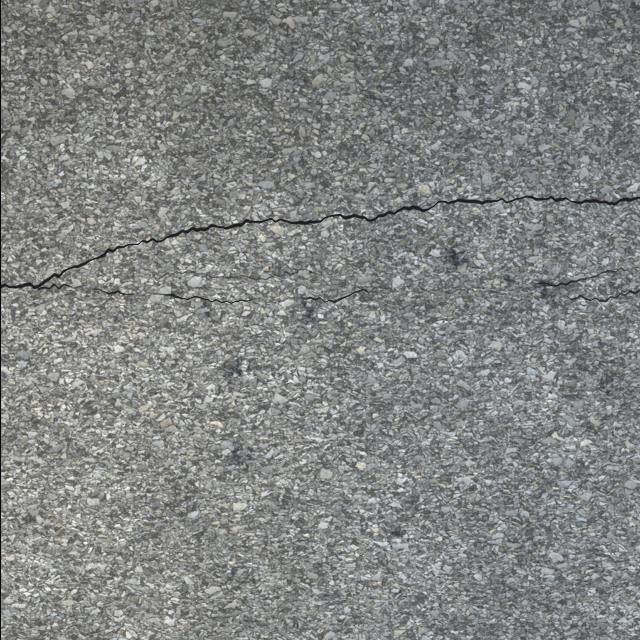
Write a three.js fragment shader that draws this texture.

```glsl
// Weathered grey asphalt of packed angular gravel, split by thin branching cracks.
varying vec2 vUv;
const vec2 FINE_CELLS = vec2(165.0, 290.0);
const vec2 MEDIUM_CELLS = vec2(96.0, 178.0);
const vec2 LARGE_CELLS = vec2(52.0, 90.0);
const float MEDIUM_SHARE = 0.42;
const float LARGE_SHARE = 0.09;
const float SOFTNESS = 0.0006; // half spacing of the smoothing samples
const float CRACK_WIDTH = 0.0020;
const float BRANCH_WIDTH = 0.0013;
const float DUST = 0.14; // pale veil that lowers the contrast
const vec3 DUST_COLOR = vec3(0.73, 0.745, 0.74);
const vec3 GREY = vec3(0.985, 1.0, 0.995);
const vec3 WARM = vec3(1.04, 1.01, 0.93);
const vec3 BLUE = vec3(0.95, 0.995, 1.03);
const vec3 STAIN_TINT = vec3(0.52, 0.54, 0.59);
const vec3 CRACK_COLOR = vec3(0.10, 0.10, 0.11);
const vec3 BORDER_COLOR = vec3(0.04);

vec2 hash2(vec2 p) {
  vec3 q = fract(p.xyx * vec3(0.1031, 0.1030, 0.0973));
  q += dot(q, q.yzx + 33.33);
  return fract((q.xx + q.yz) * q.zy);
}

float noise(vec2 p) {
  vec2 i = floor(p), f = fract(p), e = vec2(1.0, 0.0);
  f = f * f * (3.0 - 2.0 * f);
  return mix(mix(hash2(i).x, hash2(i + e.xy).x, f.x),
             mix(hash2(i + e.yx).x, hash2(i + e.xx).x, f.x), f.y);
}

float fbm(vec2 p) {
  return 0.53 * noise(p) + 0.27 * noise(p * 2.03 + 17.1)
       + 0.13 * noise(p * 4.1 + 51.8) + 0.07 * noise(p * 8.3 + 122.0);
}

vec2 warp(vec2 p) {
  return vec2(noise(p), noise(p + 40.0)) - 0.5;
}

// Voronoi gravel: x = distance to the cell edge, yz = random pair, w = height in the cell
vec4 gravel(vec2 p, float seed) {
  vec2 cell = floor(p), f = fract(p);
  vec2 nearest = vec2(9.0), second = vec2(9.0), id = cell;
  for (int i = 0; i < 9; i++) {
    vec2 o = vec2(mod(float(i), 3.0), floor((float(i) + 0.5) / 3.0)) - 1.0;
    vec2 r = o + 0.03 + 0.94 * hash2(cell + o + seed) - f;
    if (dot(r, r) < dot(nearest, nearest)) {
      second = nearest;
      nearest = r;
      id = cell + o;
    } else if (dot(r, r) < dot(second, second)) {
      second = r;
    }
  }
  float edge = dot(0.5 * (nearest + second), normalize(second - nearest));
  return vec4(edge, hash2(id + seed + 71.0), -nearest.y);
}

vec3 stoneTint(float h) {
  vec3 tint = mix(GREY, WARM, smoothstep(0.70, 1.0, h));
  return mix(BLUE, tint, smoothstep(0.0, 0.25, h));
}

// Lays the stones of a layer, each with a dark rim, over the ones below
vec3 layStones(vec3 below, vec4 g, float share, float low, float high) {
  vec3 stone = (mix(low, high, g.z) + 0.10 * g.w) * stoneTint(fract(g.z * 7.31 + g.y * 5.7));
  vec3 rimmed = mix(below * 0.74, stone, smoothstep(0.05, 0.20, g.x));
  return mix(below, rimmed, step(g.y, share) * smoothstep(0.0, 0.08, g.x));
}

vec3 stones(vec2 uv) {
  // Warps vary the directions and roughen the outlines; grains lie flatter lower down
  vec2 p = uv + 0.008 * warp(uv * 60.0) + 0.0022 * warp(uv * 260.0);
  p.y *= 1.2 - 0.2 * p.y;
  vec4 g = gravel(p * FINE_CELLS, 3.0);
  vec3 color = mix(0.30, 0.74, g.y) * mix(0.56, 1.0, smoothstep(0.0, 0.24, g.x)) * stoneTint(g.z);
  color = layStones(color, gravel(p * MEDIUM_CELLS, 211.0), MEDIUM_SHARE, 0.44, 0.78);
  color = layStones(color, gravel(p * LARGE_CELLS, 437.0), LARGE_SHARE, 0.53, 0.74);
  return color * (0.88 + 0.24 * noise(uv * 380.0));
}

float crackMask(vec2 uv, float path, float halfWidth, float seed) {
  float wander = 0.020 * (fbm(vec2(uv.x * 17.0, seed)) - 0.5)
               + 0.006 * (noise(vec2(uv.x * 130.0, seed + 5.0)) - 0.5);
  float width = halfWidth * (0.1 + 1.6 * noise(vec2(uv.x * 55.0, seed + 9.0)));
  return 1.0 - smoothstep(width * 0.4, width + 0.0013, abs(uv.y - path - wander));
}

// Main crack, broken lower branch, short spur and faint hairline
float cracks(vec2 uv) {
  float x = uv.x;
  float upper = 0.688 - 0.137 * exp(-4.5 * max(x - 0.06, 0.0)) - 0.01 * exp(-60.0 * pow(abs(x - 0.53), 2.0));
  float lower = 0.551 - 0.022 * smoothstep(0.10, 0.35, x)
              + 0.016 * smoothstep(0.50, 0.59, x) + 0.032 * smoothstep(0.78, 1.0, x);
  float fade = step(0.06, x) * mix(0.3, 0.9, smoothstep(0.25, 0.6, noise(vec2(x * 22.0, 3.0))));
  float spur = 0.8 * smoothstep(0.86, 0.90, x);
  float hairline = 0.45 * smoothstep(0.22, 0.28, x) * (1.0 - smoothstep(0.46, 0.56, x));
  float mask = max(crackMask(uv, upper, CRACK_WIDTH, 2.0), fade * crackMask(uv, lower, BRANCH_WIDTH, 13.0));
  mask = max(mask, spur * crackMask(uv, 0.539, BRANCH_WIDTH, 29.0));
  return max(mask, hairline * crackMask(uv, 0.571, 0.0009, 47.0));
}

// Scattered ragged oil spots
float stains(vec2 uv) {
  float sum = 0.0;
  for (int i = 0; i < 10; i++) {
    vec2 d = uv - mix(vec2(0.3, 0.05), vec2(1.0, 0.6), hash2(vec2(float(i) * 3.7 + 1.0, 8.0)));
    float radius = mix(0.008, 0.022, hash2(vec2(float(i), 51.0)).x);
    sum += exp(-dot(d, d) / (radius * radius));
  }
  return min(sum, 1.0) * smoothstep(0.2, 0.65, noise(uv * 120.0));
}

void main() {
  vec3 color = vec3(0.0);
  for (int i = 0; i < 4; i++)
    color += 0.25 * stones(vUv + SOFTNESS * (vec2(mod(float(i), 2.0), floor(float(i) * 0.5)) * 2.0 - 1.0));
  // Broad light, mottling and drift of hue
  float light = mix(1.10, 0.89, smoothstep(0.50, 1.0, vUv.y)) * mix(1.05, 0.95, vUv.x);
  light *= (0.88 + 0.24 * fbm(vUv * vec2(5.0, 8.0))) * (0.91 + 0.18 * noise(vUv * vec2(28.0, 42.0)));
  vec3 hue = mix(vec3(1.01, 1.0, 0.975), vec3(0.97, 0.995, 1.02), smoothstep(0.1, 0.9, vUv.x));
  color = mix(color * light * hue, DUST_COLOR, DUST) * mix(vec3(1.0), STAIN_TINT, stains(vUv));
  color = mix(color, CRACK_COLOR, 0.95 * cracks(vUv));
  gl_FragColor = vec4(mix(BORDER_COLOR, color, smoothstep(0.0008, 0.0026, vUv.x)), 1.0);
}
```
